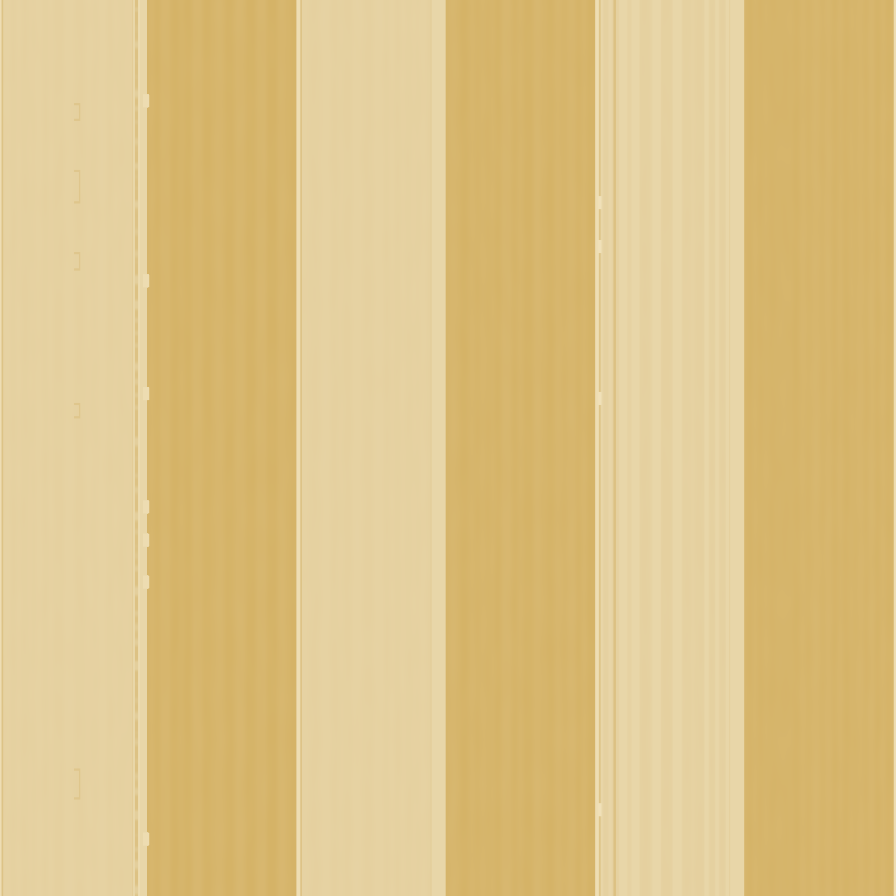
Write a Shadertoy shader that draws this pattern.

```glsl
#define REPEATS 3.0
#define SHIFT 0.008
#define STREAKS 84.0
#define NICK_ROWS 24.0
#define MARK_ROWS 12.0
#define GOLD vec3(0.84, 0.71, 0.42)
#define CREAM vec3(0.90, 0.82, 0.63)
#define PALE vec3(0.91, 0.84, 0.66)
#define HIGHLIGHT vec3(0.94, 0.88, 0.72)
#define SEAM vec3(0.86, 0.75, 0.50)

float hash(vec2 p) {
    vec3 q = fract(p.xyx * 0.1031);
    q += dot(q, q.yzx + 33.33);
    return fract((q.x + q.y) * q.z);
}

float cornerSlope(vec2 cell, vec2 offset, vec2 period) {
    float angle = 6.2832 * hash(mod(cell, period) + 7.0);
    return dot(vec2(cos(angle), sin(angle)), offset);
}

// Gradient noise that wraps after a whole number of cells
float wrapNoise(vec2 p, vec2 period) {
    vec2 i = floor(p), f = fract(p);
    vec2 s = f * f * f * (f * (f * 6.0 - 15.0) + 10.0);
    vec2 e = vec2(1.0, 0.0);
    float low = mix(cornerSlope(i, f, period),
                    cornerSlope(i + e.xy, f - e.xy, period), s.x);
    float high = mix(cornerSlope(i + e.yx, f - e.yx, period),
                     cornerSlope(i + e.xx, f - e.xx, period), s.x);
    return mix(low, high, s.y);
}

// Smoothed coverage of the interval from a to b
float band(float v, float a, float b, float soft) {
    return smoothstep(a - 0.5 * soft, a + 0.5 * soft, v)
         - smoothstep(b - 0.5 * soft, b + 0.5 * soft, v);
}

// Short pale nicks, scattered along an edge
float nicks(float y, float seed, float density) {
    float row = floor(y * NICK_ROWS);
    float t = fract(y * NICK_ROWS);
    float start = 0.1 + 0.3 * hash(vec2(row, seed + 3.0));
    float present = step(hash(vec2(row, seed)), density);
    return present * band(t, start, start + 0.35, NICK_ROWS / iResolution.y);
}

// Faint open frames, scattered down one column
float brackets(float u, float y, float soft) {
    float row = floor(y * MARK_ROWS);
    float t = fract(y * MARK_ROWS);
    float softY = MARK_ROWS / iResolution.y;
    float halfHeight = 0.1 + 0.14 * hash(vec2(row, 51.0));
    float outer = band(u, 0.256, 0.277, soft)
                * band(t, 0.5 - halfHeight, 0.5 + halfHeight, softY);
    float inner = band(u, 0.240, 0.272, soft)
                * band(t, 0.53 - halfHeight, 0.47 + halfHeight, softY);
    return step(hash(vec2(row, 29.0)), 0.25) * max(outer - inner, 0.0);
}

void mainImage(out vec4 fragColor, in vec2 fragCoord) {
    vec2 uv = fragCoord / iResolution.xy;
    float x = uv.x * REPEATS + SHIFT;
    float u = fract(x + 0.25) - 0.25;
    float id = mod(floor(x + 0.25), REPEATS);
    float first = 1.0 - step(0.5, id);
    float last = step(REPEATS - 1.5, id);
    float soft = REPEATS / iResolution.x;

    // Lengthwise streaks and weaker broken dashes
    float streak = wrapNoise(vec2(uv.x * STREAKS, 0.5), vec2(STREAKS, 1.0));
    streak = smoothstep(-0.3, 0.3, streak) - 0.5;
    float dash = wrapNoise(uv * vec2(STREAKS, 20.0), vec2(STREAKS, 20.0));

    // Gold ground and cream stripe
    vec3 gold = GOLD + vec3(0.008, 0.012, 0.024) * streak
                     + vec3(0.004, 0.006, 0.010) * dash;
    vec3 cream = CREAM + vec3(0.004, 0.006, 0.010) * (streak + 0.6 * dash);
    cream = mix(cream, PALE, last * smoothstep(-0.1, 0.3, streak));

    // Pale selvage and faint marks inside the cream
    cream = mix(cream, PALE, band(u, 0.452, 0.52, soft));
    cream = mix(cream, SEAM, 0.35 * band(u, 0.450, 0.453, soft));
    cream = mix(cream, SEAM, 0.6 * first * brackets(u, uv.y, soft));

    // Nicks push the cream slightly over its right edge
    float nick = first * nicks(uv.y, 11.0, 0.3);
    float stripe = band(u, 0.0, 0.5 + 0.008 * nick, soft);
    vec3 color = mix(gold, cream, stripe);
    color = mix(color, HIGHLIGHT, 0.6 * nick * band(u, 0.487, 0.507, soft));

    // Bright left edge with a fine seam beside it
    color = mix(color, HIGHLIGHT, 0.8 * band(u, 0.002, 0.012, soft));
    color = mix(color, SEAM, 0.8 * band(u, 0.014, 0.019, soft));
    color = mix(color, SEAM, 0.9 * last * band(u, 0.062, 0.070, soft));
    float chip = last * nicks(uv.y, 83.0, 0.06);
    color = mix(color, HIGHLIGHT, chip * band(u, 0.010, 0.022, soft));

    // Ragged stitched line on the first repeat
    float wear = wrapNoise(vec2(0.5, uv.y * 72.0), vec2(1.0, 72.0));
    float thread = band(u, 0.460, 0.470, soft) * smoothstep(-0.35, 0.1, wear);
    color = mix(color, SEAM, first * (0.3 + 0.6 * thread) * band(u, 0.460, 0.470, soft));
    color = mix(color, HIGHLIGHT, 0.5 * first * band(u, 0.471, 0.477, soft));

    fragColor = vec4(color, 1.0);
}
```
